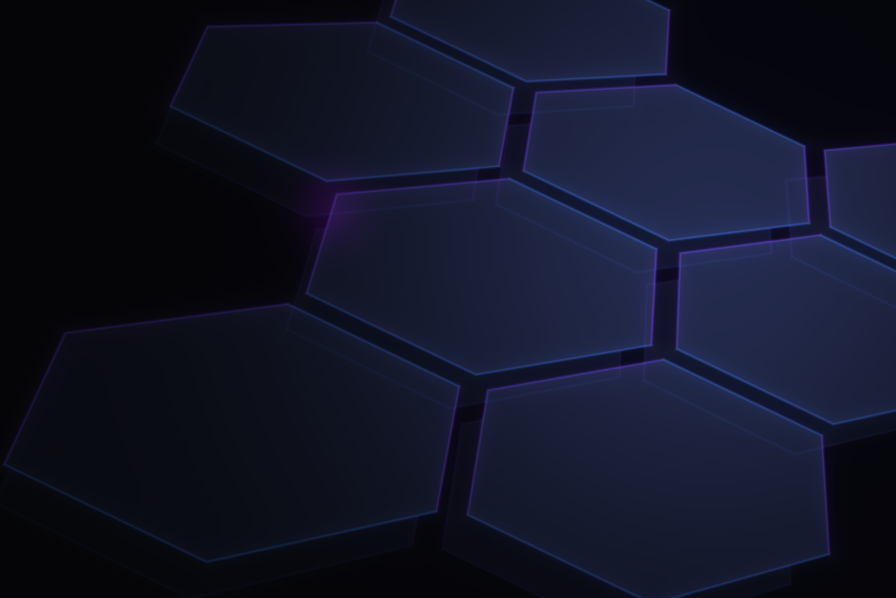
Give the GLSL for this background, as a Shadertoy shader.

```glsl
// Dark glass hexagon tiles on a tilted plane, lit by one soft blue light.
// A hex lattice is projected to the canvas; each tile is a convex polygon with
// glowing rims, and a faint lower copy of the outline gives it thickness.

const float ASPECT = 1.5;                      // design width / height
const vec2 PLANE_ORIGIN = vec2(0.827, 0.549);  // canvas position of lattice origin
const vec2 PLANE_X = vec2(0.3205, -0.0516);
const vec2 PLANE_Y = vec2(0.0281, 0.1632);
const vec2 PERSPECTIVE = vec2(0.0404, 0.0714);
const float SPACING = 1.868;                   // lattice step for tiles of radius 1

const vec2 LIGHT_POS = vec2(1.19, 0.60);
const float LIGHT_RADIUS = 0.60;
const vec2 ACCENT_POS = vec2(0.555, 0.65);
const float ACCENT_RADIUS = 0.06;

const vec3 NIGHT = vec3(0.018, 0.020, 0.028);
const vec3 NIGHT_LIT = vec3(0.022, 0.022, 0.062);
const vec3 TILE_DARK = vec3(0.032, 0.038, 0.062);
const vec3 TILE_LIT = vec3(0.138, 0.168, 0.305);
const vec3 RIM_BLUE = vec3(0.055, 0.115, 0.245);
const vec3 RIM_VIOLET = vec3(0.120, 0.060, 0.260);
const vec3 ACCENT = vec3(0.085, 0.0, 0.120);

const float RIM_WIDTH = 0.0022;
const float GLOW_WIDTH = 0.013;
const float GLOW_GAIN = 0.32;
const float GHOST_GAIN = 0.20;
const float BODY_GAIN = 0.30;

struct Outline {
    float dist;   // signed distance, negative inside
    vec3 line;    // thin coloured rim
    vec3 glow;    // soft coloured halo
};

vec2 project(vec2 q) {
    return PLANE_ORIGIN + (PLANE_X * q.x + PLANE_Y * q.y) / (1.0 + dot(PERSPECTIVE, q));
}

// Tile thickness as seen on the canvas; it leans more toward the right.
vec2 dropOffset(vec2 v) {
    return vec2(-0.0143 - 0.036 * v.x, -0.0653 + 0.011 * v.x);
}

vec2 hexCorner(vec2 center, int k, float depth) {
    float angle = radians(90.0 - 60.0 * float(k));
    vec2 v = project(center + vec2(cos(angle), sin(angle)));
    return v + depth * dropOffset(v);
}

float segmentDistance(vec2 p, vec2 a, vec2 b) {
    vec2 e = b - a;
    return length(p - a - e * clamp(dot(p - a, e) / dot(e, e), 0.0, 1.0));
}

// Corners run clockwise, so the outward normal is left of each edge.
Outline hexOutline(vec2 p, vec2 center, float depth, float px) {
    Outline o = Outline(-10.0, vec3(0.0), vec3(0.0));
    vec2 a = hexCorner(center, 0, depth);
    for (int k = 0; k < 6; k++) {
        vec2 b = hexCorner(center, k + 1, depth);
        vec2 dir = normalize(b - a);
        o.dist = max(o.dist, dot(p - a, vec2(-dir.y, dir.x)));
        float d = segmentDistance(p, a, b);
        vec3 tint = (k == 1 || k > 3) ? RIM_VIOLET : RIM_BLUE;
        float core = 1.0 - smoothstep(0.0, RIM_WIDTH + px, d);
        o.line = max(o.line, tint * core);
        o.glow = max(o.glow, tint * exp(-d / GLOW_WIDTH));
        a = b;
    }
    return o;
}

// Rows hold two, two, three and one tiles, from the bottom row up.
bool hasTile(int column, int row) {
    return column >= (row > 0 ? -1 : 0) && column <= (row > 1 ? -1 : 1);
}

float softSpot(vec2 p, vec2 center, float radius) {
    vec2 d = (p - center) / radius;
    return exp(-dot(d, d));
}

void mainImage(out vec4 fragColor, in vec2 fragCoord) {
    vec2 p = fragCoord / iResolution.xy * vec2(ASPECT, 1.0);
    float px = 1.0 / iResolution.y;
    float light = softSpot(p, LIGHT_POS, LIGHT_RADIUS);
    float rimLight = 0.45 + 0.55 * light;

    float tileMask = 0.0;
    float bodyMask = 0.0;
    vec3 rims = vec3(0.0);

    // Gather tile faces, lower bodies and rims over the lattice
    for (int row = -1; row <= 2; row++) {
        for (int column = -1; column <= 1; column++) {
            if (!hasTile(column, row)) continue;
            vec2 cell = vec2(float(column), float(row));
            vec2 center = SPACING * vec2(cell.x + 0.5 * cell.y, 0.8660 * cell.y);
            Outline top = hexOutline(p, center, 0.0, px);
            Outline low = hexOutline(p, center, 1.0, px);
            float outside = smoothstep(-px, px, top.dist);
            tileMask = max(tileMask, 1.0 - outside);
            bodyMask = max(bodyMask, 1.0 - smoothstep(-px, px, low.dist));
            rims += (top.line + GLOW_GAIN * top.glow) * rimLight;
            rims += GHOST_GAIN * outside * (low.line + 0.3 * low.glow) * rimLight;
        }
    }

    // Compose background, bodies, lit faces and glows
    vec3 face = mix(TILE_DARK, TILE_LIT, light);
    vec3 color = mix(NIGHT, NIGHT_LIT, light);
    color = mix(color, face, BODY_GAIN * bodyMask);
    color = mix(color, face, tileMask);
    color += rims + ACCENT * softSpot(p, ACCENT_POS, ACCENT_RADIUS);
    fragColor = vec4(color, 1.0);
}
```
